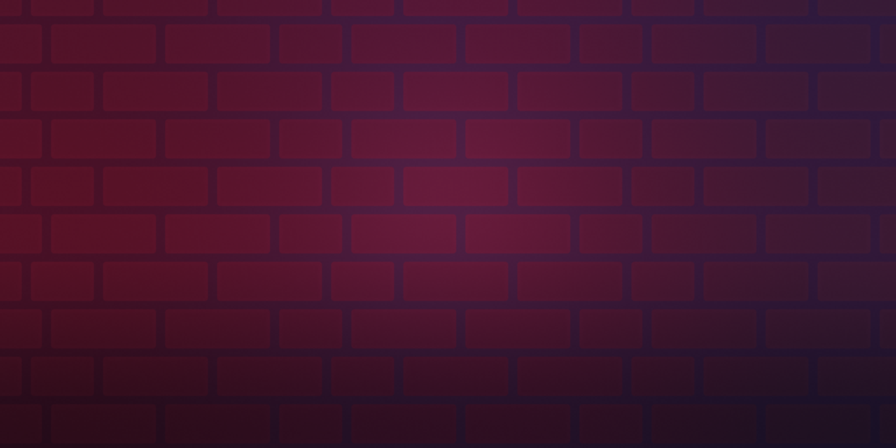
This background is drawn by a Shadertoy shader. Its source:

```glsl
// Dim brick wall with a red light from the left, violet on the right and a soft central glow.

// Layout, in units of the canvas height
const float ROW_PITCH = 0.106;
const float TOP_JOINT = 0.955;
const float LONG_BRICK = 0.2546;
const float SHORT_BRICK = 0.161;
const float PERIOD = SHORT_BRICK + 2.0 * LONG_BRICK;
const float FIRST_SHORT = 0.613;
const float ROW_SHIFT = 0.116;
const vec2 JOINT = vec2(0.0205, 0.0185);
const float CORNER = 0.007;

// Colours from left to right
const vec3 BRICK_LEFT = vec3(0.345, 0.070, 0.150);
const vec3 BRICK_MID = vec3(0.355, 0.085, 0.195);
const vec3 BRICK_RIGHT = vec3(0.235, 0.100, 0.200);
const vec3 MORTAR_LEFT = vec3(0.285, 0.065, 0.150);
const vec3 MORTAR_MID = vec3(0.270, 0.100, 0.230);
const vec3 MORTAR_RIGHT = vec3(0.195, 0.095, 0.225);

// Light and wear
const vec3 FLOOR_SHADE = vec3(0.50, 0.66, 0.66);
const vec3 TOP_SHADE = vec3(0.92, 1.04, 1.06);
const vec3 GLOW = vec3(0.045, 0.022, 0.035);
const vec2 GLOW_CENTRE = vec2(0.99, 0.57);
const float GLOW_RADIUS = 0.28;
const float BRICK_VARIATION = 0.03;
const float EDGE_LIGHT = 0.035;

float hash(vec2 p) {
    return fract(sin(dot(p, vec2(127.1, 311.7))) * 43758.5453);
}

float roundedBox(vec2 p, vec2 halfSize, float radius) {
    vec2 q = abs(p) - halfSize + radius;
    return length(max(q, 0.0)) + min(max(q.x, q.y), 0.0) - radius;
}

// Distance to the brick in this cell; id receives its column and row
float brickDistance(vec2 p, out vec2 id) {
    float depth = (TOP_JOINT - p.y) / ROW_PITCH;
    float row = floor(depth);
    float x = p.x - FIRST_SHORT - ROW_SHIFT * mod(row, 2.0);
    float group = floor(x / PERIOD);
    x -= group * PERIOD;

    // Each group holds one short brick, then two long ones
    float width = SHORT_BRICK;
    float slot = 0.0;
    if (x > SHORT_BRICK) {
        x -= SHORT_BRICK;
        width = LONG_BRICK;
        slot = 1.0 + floor(x / LONG_BRICK);
        x = mod(x, LONG_BRICK);
    }
    id = vec2(group * 3.0 + slot, row);
    vec2 local = vec2(x - 0.5 * width, (fract(depth) - 0.5) * ROW_PITCH);
    return roundedBox(local, 0.5 * (vec2(width, ROW_PITCH) - JOINT), CORNER);
}

vec3 acrossWall(vec3 left, vec3 mid, vec3 right, float x) {
    vec3 color = mix(left, mid, smoothstep(0.05, 0.50, x));
    return mix(color, right, smoothstep(0.52, 0.98, x));
}

void mainImage(out vec4 fragColor, in vec2 fragCoord) {
    vec2 p = fragCoord / iResolution.y;
    float across = fragCoord.x / iResolution.x;
    float pixel = 1.0 / iResolution.y;

    vec2 id;
    float d = brickDistance(p, id);
    float brickMask = 1.0 - smoothstep(-pixel, pixel, d);

    // Slightly uneven bricks with a faint lighter rim
    vec3 brick = acrossWall(BRICK_LEFT, BRICK_MID, BRICK_RIGHT, across);
    brick *= 1.0 + BRICK_VARIATION * (hash(id) - 0.5);
    brick *= 1.0 + EDGE_LIGHT * smoothstep(-0.012, -0.002, d);
    vec3 mortar = acrossWall(MORTAR_LEFT, MORTAR_MID, MORTAR_RIGHT, across);
    vec3 color = mix(mortar, brick, brickMask);

    // Central glow, then the fall-off to floor and top
    vec2 fromGlow = (p - GLOW_CENTRE) / GLOW_RADIUS;
    color += GLOW * exp(-dot(fromGlow, fromGlow));
    color *= mix(FLOOR_SHADE, vec3(1.0), smoothstep(0.0, 0.5, p.y));
    color *= mix(vec3(1.0), TOP_SHADE, smoothstep(0.55, 1.0, p.y));

    // Fine grain hides banding
    color += (hash(floor(p * 256.0)) - 0.5) * 0.004;
    fragColor = vec4(color, 1.0);
}
```
